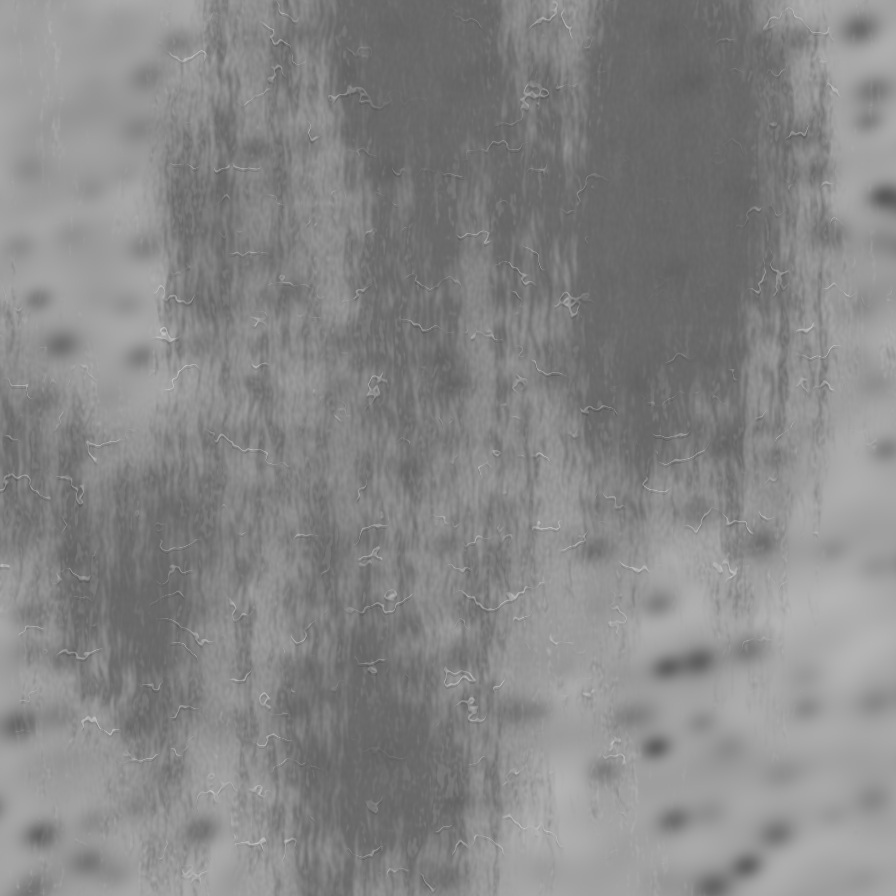
Write a WebGL 1 fragment shader that draws this texture.

```glsl
precision highp float;
// Grey weathered paint: dark streaked patches, fine cracks and soft blurred spots.
uniform vec2 u_resolution;

float hash(vec2 p) {
  vec3 q = fract(p.xyx * 0.1031);
  q += dot(q, q.yzx + 33.33);
  return fract((q.x + q.y) * q.z);
}

float gradientDot(vec2 cell, vec2 offset) {
  float angle = 6.2832 * hash(cell);
  return dot(vec2(cos(angle), sin(angle)), offset);
}

// Gradient noise, roughly -1 to 1
float noise(vec2 p) {
  vec2 i = floor(p), f = fract(p);
  vec2 u = f * f * f * (f * (f * 6.0 - 15.0) + 10.0);
  vec2 e = vec2(1.0, 0.0);
  float low = mix(gradientDot(i, f), gradientDot(i + e, f - e), u.x);
  float high = mix(gradientDot(i + e.yx, f - e.yx), gradientDot(i + 1.0, f - 1.0), u.x);
  return 1.5 * mix(low, high, u.y);
}

// Fine vertical scratches over several scales
float streaks(vec2 p) {
  float sum = 0.0, gain = 0.32;
  vec2 freq = vec2(27.0, 4.0);
  p.x += 0.003 * noise(p * vec2(14.0, 26.0));
  for (int i = 0; i < 4; i++) {
    sum += gain * noise(p * freq + float(i) * 17.3 + 40.0);
    freq *= vec2(1.95, 2.3);
    gain *= 1.05;
  }
  return sum;
}

float patchAt(vec2 p, vec2 centre, vec2 radius) {
  vec2 q = (p - centre) / radius;
  return exp(-dot(q, q));
}

// How thickly the dark paint lies
float paintField(vec2 p) {
  float field = 1.15 * patchAt(p, vec2(0.47, 0.96), vec2(0.15, 0.30));
  field += 1.40 * patchAt(p, vec2(0.75, 0.80), vec2(0.14, 0.36));
  field -= 0.50 * patchAt(p, vec2(0.63, 0.99), vec2(0.04, 0.20));
  field += 0.75 * patchAt(p, vec2(0.15, 0.34), vec2(0.10, 0.16));
  field += 0.75 * patchAt(p, vec2(0.43, 0.15), vec2(0.11, 0.20));
  field += 0.60 * patchAt(p, vec2(0.24, 0.80), vec2(0.06, 0.25));
  field += 0.75 * patchAt(p, vec2(0.01, 0.51), vec2(0.07, 0.13));
  field += 0.45 * patchAt(p, vec2(0.42, 0.50), vec2(0.25, 0.22));
  field += 0.30 * patchAt(p, vec2(0.33, 0.12), vec2(0.24, 0.28));
  return field + 0.17 * noise(p * vec2(10.0, 4.5) + 5.0);
}

// Soft dark spots scattered on a jittered grid
float softSpots(vec2 p) {
  vec2 g = p * 17.0, cell = floor(g);
  float sum = 0.0;
  for (int y = -1; y <= 1; y++) {
    for (int x = -1; x <= 1; x++) {
      vec2 c = cell + vec2(float(x), float(y));
      vec2 centre = c + 0.15 + 0.7 * vec2(hash(c + 11.0), hash(c + 47.0));
      vec2 d = g - centre;
      d.y = 1.25 * d.y - 0.15 * d.x;
      float strength = hash(c + 83.0);
      sum += strength * strength * exp(-dot(d, d) / (0.08 + 0.07 * hash(c + 29.0)));
    }
  }
  return min(sum, 1.0);
}

// Thin, jagged, tapering crack lines, mostly level
float cracks(vec2 p) {
  float bend = 1.6 * noise(p * 4.0 + 8.0) + 0.8 * noise(p * vec2(17.0, 9.0));
  bend += 0.35 * noise(p * 47.0 + 31.0) + 0.16 * noise(p * 110.0);
  float away = abs(fract(p.y * 21.0 + bend) - 0.5) / 21.0;
  float broken = smoothstep(0.08, 0.5, noise(p * vec2(18.0, 23.0) + 70.0) + 0.25 * noise(p * 75.0));
  return broken * (1.0 - smoothstep(0.0006, 0.0012 + 0.0016 * broken, away));
}

void main() {
  vec2 p = gl_FragCoord.xy / u_resolution;
  float field = paintField(p);
  float streak = streaks(p);
  float column = noise(vec2(p.x * 30.0, p.y * 2.2) + 21.0);
  float grain = noise(p * vec2(230.0, 130.0));
  float smudge = noise(p * vec2(15.0, 34.0) + 14.0);

  // Smooth, blurred ground
  vec2 slant = vec2(p.x, p.y - 0.15 * p.x);
  float ground = 0.643 + 0.05 * noise(slant * vec2(11.0, 18.0)) + 0.04 * noise(p * 5.0 + 60.0);

  // Worn paint: light scratches fading into flat dark grey
  float worn = 0.61 + 0.09 * streak + 0.03 * grain + 0.05 * column + 0.05 * noise(p * vec2(9.0, 6.0));
  float cover = smoothstep(0.18, 1.02, field + 0.62 * streak + 0.28 * column + 0.14 * smudge);
  float darkPaint = 0.41 + 0.018 * streak + 0.01 * grain;
  float paint = mix(worn, darkPaint, cover * 0.98);

  // Cracks catch light above and hold shade below
  float fade = 1.0 - 0.9 * smoothstep(0.8, 1.2, field);
  paint += fade * (0.13 * cracks(p) - 0.05 * cracks(p + vec2(0.0, 0.003)));

  // Flaked pale specks
  float flakes = smoothstep(0.25, 0.6, streak + 0.3 * grain + 0.2 * smudge);
  paint += 0.05 * flakes * fade;

  float painted = smoothstep(0.08, 0.38, field + 0.25 * streak + 0.12 * column);
  float shade = mix(ground, paint, painted);
  shade -= softSpots(p) * mix(0.27, 0.16, painted) * (1.0 - 0.8 * cover * painted);

  gl_FragColor = vec4(vec3(clamp(shade, 0.30, 0.78)), 1.0);
}
```
